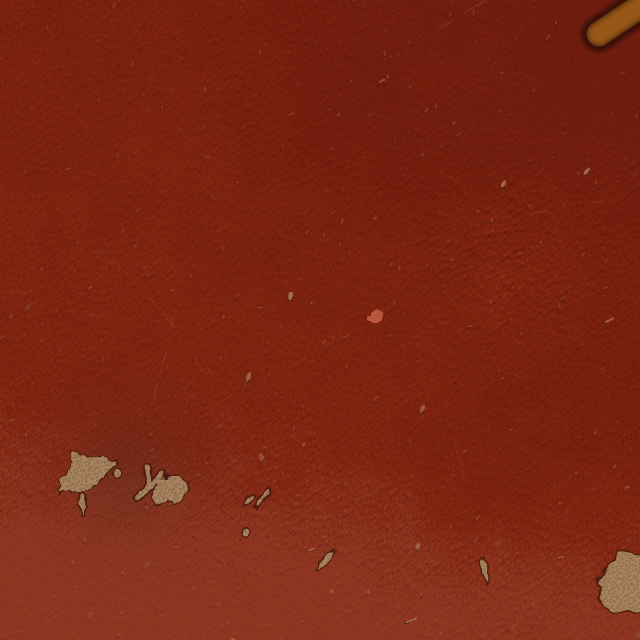
This texture is drawn by a Shadertoy shader. Its source:

```glsl
const vec3 DARK_RED = vec3(0.435, 0.11, 0.055);
const vec3 RED = vec3(0.493, 0.138, 0.06);
const vec3 PALE_RED = vec3(0.55, 0.21, 0.13);
const vec3 PLASTER = vec3(0.64, 0.50, 0.36);
const vec3 PINK = vec3(0.72, 0.34, 0.24);
const vec3 RIM = vec3(0.20, 0.07, 0.035);
const vec3 WOOD = vec3(0.60, 0.34, 0.09);

vec2 hash2(vec2 p) {
    vec3 q = fract(p.xyx * vec3(0.1031, 0.1030, 0.0973));
    q += dot(q, q.yzx + 33.33);
    return fract((q.xx + q.yz) * q.zy);
}

// Coordinates of v in a frame whose x axis points along the angle
vec2 rotate(vec2 v, float angle) {
    float c = cos(angle), s = sin(angle);
    return vec2(c * v.x + s * v.y, c * v.y - s * v.x);
}

float waves(vec2 p) {
    float sum = 0.0, amplitude = 0.45;
    for (int i = 0; i < 5; i++, amplitude *= 0.65) {
        p = rotate(p, 1.1) * 1.6 + 2.7;
        sum += amplitude * sin(p.x + 1.4 * sin(p.y));
    }
    return sum;
}

float cellular(vec2 p) {
    float nearest = 4.0;
    for (int i = 0; i < 9; i++) {
        vec2 c = floor(p) + vec2(i % 3 - 1, i / 3 - 1);
        nearest = min(nearest, length(c + hash2(c) - p));
    }
    return nearest;
}

float relief(vec2 p, float angle, vec2 scale) {
    vec2 q = rotate(p, angle) * scale;
    return cellular(q) - cellular(q + vec2(0.3, 0.5));
}

// Ellipse distance with a ragged edge
float chip(vec2 p, vec2 radii, float angle, float roughness, float frequency) {
    vec2 q = rotate(p, angle) / radii;
    float d = length(q) * (length(q) - 1.0) / max(length(q / radii), 0.001);
    return d + roughness * waves(p * frequency + 900.0 * radii);
}

float slivers(vec2 p, vec2 centre, vec2 spread, int count, float seed) {
    float d = 1.0;
    for (int i = 0; i < count; i++) {
        vec2 q = p - centre - (hash2(vec2(float(i) * 3.0 + 1.0, seed)) - 0.5) * spread;
        vec2 form = hash2(vec2(seed + 7.0, float(i) * 5.0));
        d = min(d, chip(q, vec2(0.006 + 0.015 * form.x, 0.005), 0.6 + 1.3 * form.y, 0.003, 70.0));
    }
    return d;
}

// Hashed flecks, each with a shaded lower side
vec3 addFlecks(vec3 base, vec2 p, float scale, float density, float size, float opacity) {
    for (int i = 0; i < 9; i++) {
        vec2 c = floor(p * scale) + vec2(i % 3 - 1, i / 3 - 1);
        vec2 pick = hash2(c + 51.0), form = hash2(c + 93.0);
        vec2 radii = size * vec2(0.6 + 1.6 * form.x * form.x, 0.3 + 0.4 * form.y);
        vec2 q = p - (c + hash2(c + 17.0)) / scale;
        float d = chip(q, radii, 0.2 + 1.6 * form.y, 0.4 * size, 0.5 / size);
        float cover = step(pick.x, density) * opacity * (0.2 + 0.8 * pick.y * pick.y);
        float shade = clamp(-q.y / size, 0.0, 1.0) * (1.0 - smoothstep(0.0, 0.0022, d));
        base *= 1.0 - 0.6 * cover * shade;
        base = mix(base, mix(PINK, PLASTER, form.x), cover * (1.0 - smoothstep(-0.001, 0.001, d)));
    }
    return base;
}

float scratches(vec2 p, int count) {
    float mark = 0.0;
    for (int i = 0; i < count; i++) {
        vec2 form = hash2(vec2(23.0, float(i) * 4.0 + 3.0));
        vec2 q = rotate(p - hash2(vec2(float(i) * 7.0 + 2.0, 11.0)), 3.1 * form.y);
        q = vec2(max(abs(q.x) - 0.02 - 0.1 * form.x, 0.0), q.y + 0.002 * waves(p * 12.0));
        mark = max(mark, (0.4 + 0.6 * form.x) * (1.0 - smoothstep(0.0, 0.0025, length(q))));
    }
    return mark * smoothstep(-0.2, 0.6, waves(p * 60.0));
}

void mainImage(out vec4 fragColor, in vec2 fragCoord) {
    vec2 p = fragCoord / iResolution.y;
    // Red paint, paler at the bottom, with a worn patch, grain and a grey stain
    float tone = 0.46 - 0.4 * (p.y - 0.5) - 0.3 * (p.x - 0.5) + 0.1 * waves(p * 4.0);
    tone += 0.35 * (1.0 - smoothstep(0.0, 0.36, p.y)) + 0.05 * waves(p * 24.0);
    vec2 toStain = p - vec2(0.2, 0.26), toWorn = p - vec2(0.8, 0.6);
    float worn = exp(-dot(toWorn, toWorn) * 70.0);
    float bumps = relief(p, 0.65, vec2(85.0, 160.0));
    float grain = 2.2 * bumps * abs(bumps) * (1.0 + worn) + 0.8 * relief(p, 2.1, vec2(240.0, 210.0));
    tone += 0.13 * grain + 0.1 * worn;
    vec3 col = mix(DARK_RED, RED, smoothstep(0.12, 0.6, tone));
    col = mix(col, PALE_RED, smoothstep(0.52, 0.92, tone)) * (1.0 + 0.07 * grain);
    col = mix(col, vec3(0.37, 0.17, 0.12), 0.4 * exp(-dot(toStain, toStain) * 100.0));
    // Scratches and flecks
    col = mix(col, vec3(0.66, 0.36, 0.25), 0.3 * scratches(p, 16));
    col = addFlecks(col, p, 55.0, 0.28, 0.0026, 0.4);
    col = addFlecks(col, p, 16.0, 0.3 - 0.16 * p.y, 0.0045, 0.9);
    // Bare plaster with a dark rim, then a pink chip
    float bare = chip(p - vec2(0.13, 0.258), vec2(0.044, 0.027), 0.6, 0.015, 45.0);
    bare = min(bare, chip(p - vec2(0.264, 0.235), vec2(0.029, 0.02), 0.3, 0.008, 55.0));
    bare = min(bare, chip(p - vec2(0.98, 0.09), vec2(0.048, 0.043), 0.8, 0.007, 40.0));
    bare = min(bare, slivers(p, vec2(0.19, 0.26), vec2(0.14, 0.13), 7, 5.0));
    bare = min(bare, slivers(p, vec2(0.6, 0.16), vec2(0.5, 0.2), 5, 9.0));
    col = mix(col, RIM, 0.65 - 0.65 * smoothstep(0.0005, 0.003, abs(bare)));
    float speckle = smoothstep(0.1, 0.6, cellular(p * 230.0));
    col = mix(col, PLASTER * (0.87 + 0.16 * speckle), 1.0 - smoothstep(-0.002, 0.0, bare));
    float pink = chip(p - vec2(0.586, 0.505), vec2(0.014, 0.008), 0.4, 0.005, 80.0);
    col = mix(col, PINK, 1.0 - smoothstep(-0.001, 0.001, pink));
    // Wooden stick and its shadow
    vec2 along = rotate(p - vec2(0.936, 0.947), 0.59);
    float stick = length(vec2(min(along.x, 0.0), along.y)) - 0.02;
    col *= 0.5 + 0.5 * smoothstep(0.0, 0.015, stick);
    col = mix(col, WOOD * smoothstep(0.015, -0.012, stick), 1.0 - smoothstep(-0.002, 0.001, stick));
    fragColor = vec4(col, 1.0);
}
```
